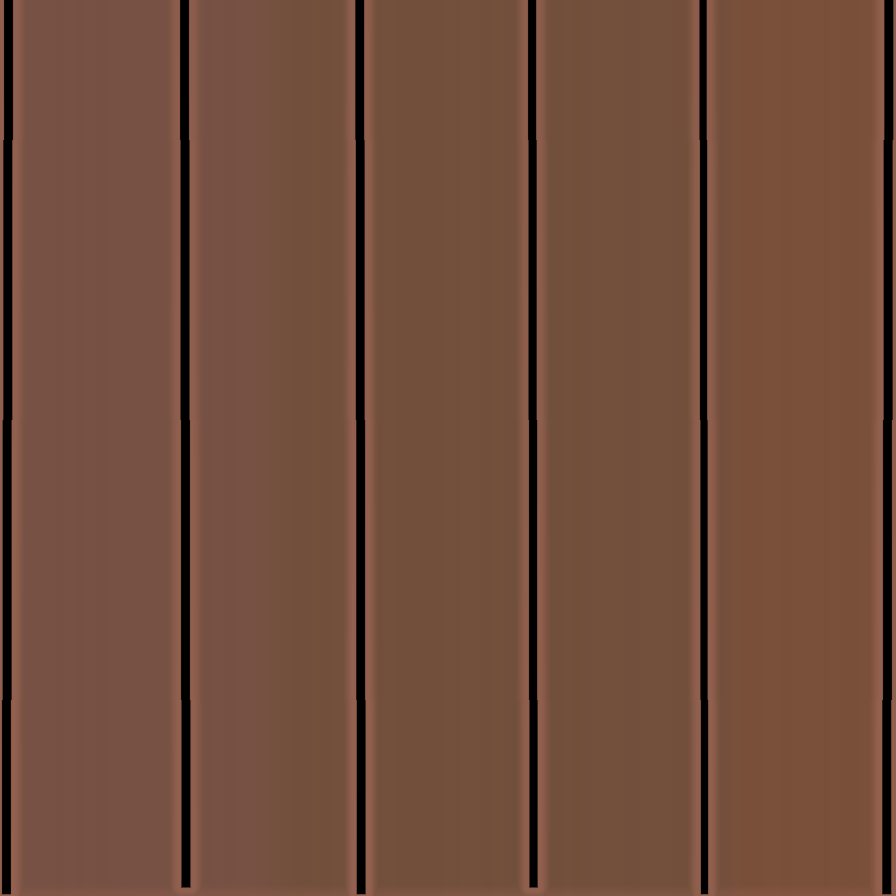
A WebGL 1 fragment shader for this texture:

```glsl
precision highp float;

uniform vec2 u_resolution;

const float LAST_GAP = 5.0;            // gaps are numbered 0 to 5
const float FIRST_X = 0.0095;
const float SPACING = 0.1965;
const float SQUEEZE = 0.165;           // leftward drift of the later gaps
const float GAP_HALF_WIDTH = 0.005;
const float NARROWING = 0.09;          // drifted gaps are slimmer
const float LEAN_OUTER = -0.0023;      // sideways shift from top to bottom
const float LEAN_INNER = 0.0016;
const float JOGS = 3.0;
const float GLOW_CORE = 0.003;
const float GLOW_REACH = 0.016;
const float BOTTOM_GLOW = 0.35;
const float GRAIN_BANDS = 90.0;
const float GRAIN_STRENGTH = 0.006;

const vec3 WOOD_LEFT = vec3(0.466, 0.318, 0.263);
const vec3 WOOD_MIDDLE = vec3(0.447, 0.312, 0.235);
const vec3 WOOD_RIGHT = vec3(0.480, 0.312, 0.228);
const vec3 EDGE_LIGHT = vec3(0.580, 0.380, 0.310);
const vec3 GAP_BLACK = vec3(0.0);

float hash(float n) {
  n = fract(n * 0.1031);
  n *= n + 33.33;
  return fract(n * (n + n));
}

// Smooth one-dimensional noise from 0 to 1
float noise(float x) {
  float cell = floor(x);
  return mix(hash(cell), hash(cell + 1.0), smoothstep(0.0, 1.0, x - cell));
}

// Offsets from gap i: x across its side, y below its lower end
vec2 gapOffset(float i, vec2 p) {
  float t = i / LAST_GAP;
  float drift = -SQUEEZE * pow(t, 5.0) * (1.0 - t);
  float inner = step(0.5, i) * step(i, LAST_GAP - 0.5);
  float jog = floor((1.0 - p.y) * (JOGS + 0.2) + 0.5) / JOGS;
  float center = FIRST_X + SPACING * i + drift
               + mix(LEAN_OUTER, LEAN_INNER, inner) * jog;
  float halfWidth = GAP_HALF_WIDTH + NARROWING * drift;
  float lowerEnd = mix(0.002, 0.0095, inner * mod(i, 2.0));
  return vec2(abs(p.x - center) - halfWidth, lowerEnd - p.y);
}

void main() {
  vec2 p = gl_FragCoord.xy / u_resolution;
  float soft = 0.75 / min(u_resolution.x, u_resolution.y);

  // Planks with a slow change of tone and faint vertical grain
  vec3 color = mix(WOOD_LEFT, WOOD_MIDDLE, smoothstep(0.27, 0.34, p.x));
  color = mix(color, WOOD_RIGHT, smoothstep(0.79, 0.84, p.x));
  color += GRAIN_STRENGTH * (noise(p.x * GRAIN_BANDS) - 0.5);

  // Gaps and the light along their edges
  float gap = 0.0;
  float glow = BOTTOM_GLOW * (1.0 - smoothstep(0.0, 0.014, p.y));
  for (float i = 0.0; i <= LAST_GAP; i += 1.0) {
    vec2 offset = gapOffset(i, p);
    float outside = length(max(offset, 0.0));
    float strength = mix(0.88, 1.0, hash(i + 7.0)) * mix(1.0, 0.85, p.y);
    float light = 1.0 - smoothstep(GLOW_CORE, GLOW_REACH, outside);
    glow = max(glow, strength * light);
    gap = max(gap, 1.0 - smoothstep(-soft, soft, max(offset.x, offset.y)));
  }

  color = mix(color, EDGE_LIGHT, glow);
  color = mix(color, GAP_BLACK, gap);
  gl_FragColor = vec4(color, 1.0);
}
```
